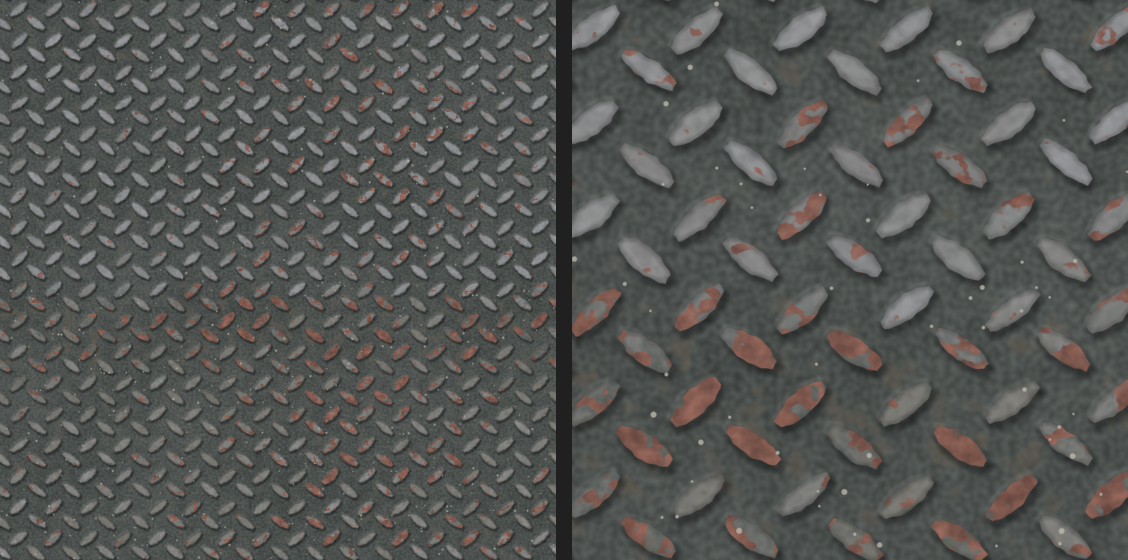
Left, the full canvas; right, a detail of the centre.
Reproduce this texture procedurally as a Shadertoy shader.

```glsl
// Worn steel tread plate: 16 x 18 cells, each with two lens-shaped lugs leaning
// opposite ways. Lugs are distance functions with a drop shadow and lit rim;
// wrapping gradient noise adds grain, grime, rust and loose grit.

const vec2 CELLS = vec2(16.0, 18.0);
const vec3 PLATE = vec3(0.300, 0.320, 0.310);
const vec3 STEEL = vec3(0.555, 0.560, 0.570);
const vec3 DULL_STEEL = vec3(0.450, 0.445, 0.420);
const vec3 STAIN = vec3(0.360, 0.335, 0.295);
const vec3 RUST = vec3(0.570, 0.370, 0.320);
const vec3 GRIT = vec3(0.740, 0.730, 0.680);

// Three random values in 0..1 for an integer cell
vec3 hash3(vec2 cell, float seed) {
    uvec3 h = uvec3(ivec3(cell, seed)) * 1664525u + 1013904223u;
    h.x += h.y * h.z; h.y += h.z * h.x; h.z += h.x * h.y;
    h ^= h >> 16u;
    h.x += h.y * h.z; h.y += h.z * h.x; h.z += h.x * h.y;
    return vec3(h & 65535u) / 65535.0;
}

float cornerSlope(vec2 cell, vec2 offset, vec2 period, float seed) {
    float angle = 6.2832 * hash3(mod(cell, period), seed).x;
    return dot(vec2(cos(angle), sin(angle)), offset);
}

// Gradient noise, about -0.7..0.7, wrapping over the unit square
float noise(vec2 uv, vec2 period, float seed) {
    vec2 p = uv * period, i = floor(p), f = p - i;
    vec2 u = f * f * f * (f * (f * 6.0 - 15.0) + 10.0);
    vec2 e = vec2(1.0, 0.0);
    float low = mix(cornerSlope(i, f, period, seed),
                    cornerSlope(i + e, f - e, period, seed), u.x);
    float high = mix(cornerSlope(i + e.yx, f - e.yx, period, seed),
                     cornerSlope(i + 1.0, f - 1.0, period, seed), u.x);
    return mix(low, high, u.y);
}

float fbm(vec2 uv, vec2 period, float seed) {
    float sum = 0.0, gain = 0.6;
    for (int i = 0; i < 3; i++) {
        sum += gain * noise(uv, period, seed + float(i));
        period *= 2.0;
        gain *= 0.5;
    }
    return sum;
}

// Soft bump around a centre on a wrapping 0..1 axis
float wrapBump(float x, float centre, float inner, float outer) {
    return 1.0 - smoothstep(inner, outer, abs(fract(x - centre + 0.5) - 0.5));
}

vec2 rotate(vec2 p, float angle) {
    float c = cos(angle), s = sin(angle);
    return vec2(c * p.x + s * p.y, c * p.y - s * p.x);
}

// Lens with blunt tips, long axis along x
float lugDistance(vec2 p, float halfLength, float halfWidth) {
    float radius = (halfLength * halfLength + halfWidth * halfWidth) / (2.0 * halfWidth);
    float lens = length(vec2(p.x, abs(p.y) + radius - halfWidth)) - radius;
    return max(lens, abs(p.x) - 0.82 * halfLength);
}

// One family of lugs, laid over the given ground colour
vec3 addLugs(vec3 ground, vec2 uv, vec2 phase, float tilt, float seed, float aa,
             float aspect, float dullness, float grime, float rustZone) {
    vec2 g = uv * CELLS - phase;
    vec2 cell = floor(g + 0.5);
    vec3 rnd = hash3(mod(cell, CELLS), seed);
    vec2 p = (g - cell) * vec2(1.0, aspect * CELLS.x / CELLS.y);
    p += 0.05 * (rnd.xy - 0.5);
    float angle = tilt + 0.14 * (rnd.z - 0.5);
    float halfWidth = 0.105 + 0.02 * rnd.x;
    float rough = 0.025 * noise(uv, CELLS * 9.0, seed + 5.0);
    float d = lugDistance(rotate(p, angle), 0.36, halfWidth) + rough;
    float shade = lugDistance(rotate(p - vec2(0.025, -0.045), angle), 0.36, halfWidth);
    float lit = lugDistance(rotate(p - vec2(-0.02, 0.03), angle), 0.36, halfWidth);

    // Shadow below, faint lit flank above
    vec3 color = ground * (1.0 - 0.36 * (1.0 - smoothstep(-0.02, 0.07, shade)));
    color += 0.045 * (1.0 - smoothstep(-0.01, 0.03, lit));

    // Rubbed top, unevenly dulled
    float wear = fbm(uv, CELLS * 5.0, seed + 11.0);
    vec3 top = mix(STEEL, DULL_STEEL, clamp(dullness + 0.5 * (rnd.y - 0.5), 0.0, 1.0));
    top *= 0.80 + 0.22 * smoothstep(0.0, 0.065, -d) + 0.22 * wear;
    top = mix(top, ground * 1.12, grime * smoothstep(-0.25, 0.3, wear + rnd.z - 0.5));

    // Rust in patches on some of the lugs
    float patches = fbm(uv, CELLS * 4.0, seed + 21.0);
    float level = 0.55 * rustZone * rnd.z - 0.37;
    float rust = smoothstep(0.0, 0.10, patches + level);
    top = mix(top, RUST * (0.92 + 0.5 * wear), 0.85 * rust);
    return mix(color, top, 1.0 - smoothstep(-aa, aa, d));
}

// Sparse pale grains, one at most per cell
float gritMask(vec2 uv, vec2 count, float density, float aa) {
    vec2 p = uv * count, cell = floor(p);
    vec3 rnd = hash3(mod(cell, count), 71.0);
    float radius = 0.09 + 0.14 * rnd.z * rnd.z;
    float d = length(p - cell - 0.3 - 0.4 * rnd.xy) - radius;
    float present = step(1.0 - density, hash3(mod(cell, count), 83.0).x);
    return present * (1.0 - smoothstep(-aa, aa, d));
}

void mainImage(out vec4 fragColor, in vec2 fragCoord) {
    vec2 uv = fragCoord / iResolution.xy;
    float aspect = iResolution.y / iResolution.x;
    float aa = CELLS.x / iResolution.x;

    // Broad zones of wear
    float cloud = fbm(uv, vec2(5.0), 31.0);
    float lower = wrapBump(uv.y + 0.03 * cloud, 0.23, 0.20, 0.28);
    float band = wrapBump(uv.y + 0.04 * cloud, 0.41, 0.02, 0.11);
    float dullness = 0.15 + 0.55 * lower + 0.4 * cloud;
    float grime = clamp(0.12 + 0.65 * band + 0.4 * cloud, 0.0, 0.9);
    float rustZone = 0.35 + 0.55 * wrapBump(uv.x, 0.64, 0.05, 0.42) + 0.4 * band + 0.2 * lower;

    // Painted ground with grain and brown stains
    float grain = noise(uv, vec2(230.0), 41.0);
    float blotch = fbm(uv, vec2(44.0), 47.0);
    vec3 color = PLATE + 0.07 * grain + 0.05 * cloud + 0.06 * blotch;
    color = mix(color, STAIN, 0.6 * smoothstep(0.22, 0.42, blotch + 0.12 * band));

    color = addLugs(color, uv, vec2(0.05, 0.24), -0.64, 101.0, aa, aspect, dullness, grime, rustZone);
    color = addLugs(color, uv, vec2(0.54, 0.69), 0.70, 151.0, aa, aspect, dullness, grime, rustZone);

    // Loose grit, thicker on the lower half
    float density = 0.018 + 0.018 * lower + 0.03 * max(cloud, 0.0);
    color = mix(color, GRIT, 0.8 * gritMask(uv, vec2(130.0), density, 130.0 / iResolution.x));
    color += 0.03 * noise(uv, vec2(170.0), 61.0);
    fragColor = vec4(clamp(color, 0.0, 1.0), 1.0);
}
```
